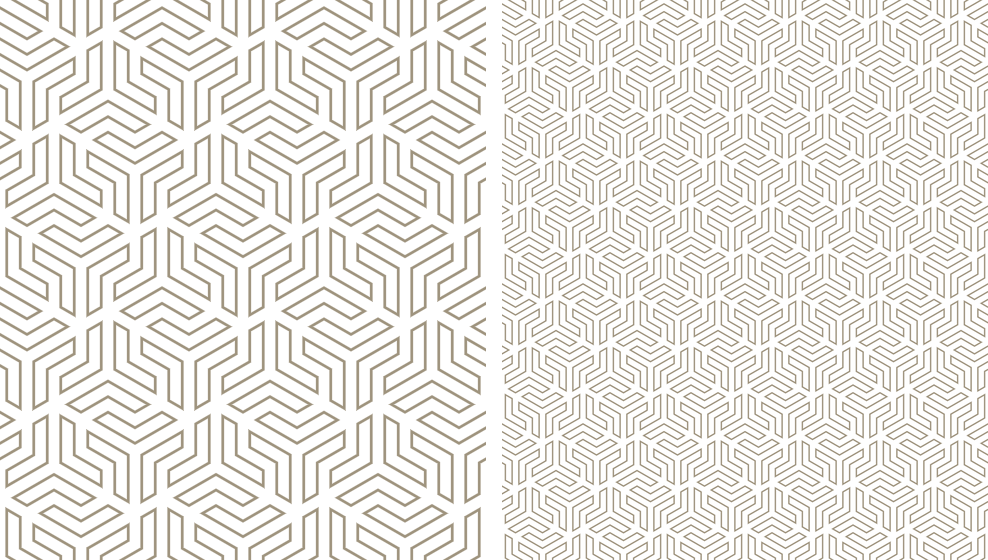
Left: one tile. Right: repeated 2 by 2.
Reproduce this pattern procedurally as a Shadertoy shader.

```glsl
// Seamless lattice of outlined bent bars, grouped in threes and interlocked on a hexagonal grid.

const float COS30 = 0.8660254;
const vec2 REPEATS = vec2(3.0, 2.0);          // whole repeats across and down
const float PERIOD = 12.0;                    // spacing of tripods in a row, in bar widths
const float ROW_SHIFT = 4.0;                  // sideways step from row to row
const float ROW_HEIGHT = 6.0 / COS30;         // three rows make one vertical repeat
const vec2 UP_OFFSET = vec2(6.0, 1.0 / COS30);
const float HALF_LINE = 0.1;
const vec3 PAPER = vec3(1.0);
const vec3 INK = vec3(0.62, 0.575, 0.49);

// Fold the plane into one 60 degree wedge beside the +y axis.
vec2 foldThreeWays(vec2 p) {
    vec2 mirror = vec2(-0.5, COS30);
    p.x = abs(p.x);
    p -= 2.0 * min(dot(p, mirror), 0.0) * mirror;
    return vec2(abs(p.x), p.y);
}

// Signed, sharp-cornered distance to three bent bars around the origin.
float tripod(vec2 p) {
    p = foldThreeWays(p);
    float acrossArm = dot(p, vec2(-0.5, COS30));
    float towardTip = dot(p, vec2(0.5, COS30));
    return max(abs(acrossArm - 1.0) - 0.5, towardTip - 3.5);
}

// Nearest tripod on the sheared lattice; facing is +1 for up, -1 for down.
float tripodLattice(vec2 p, float facing) {
    float nearestRow = round(p.y / ROW_HEIGHT);
    float d = 1e3;
    for (int j = -1; j <= 1; j++) {
        float row = nearestRow + float(j);
        float x = mod(p.x - ROW_SHIFT * row + 0.5 * PERIOD, PERIOD) - 0.5 * PERIOD;
        float y = p.y - ROW_HEIGHT * row;
        d = min(d, tripod(vec2(x, y * facing)));
    }
    return d;
}

void mainImage(out vec4 fragColor, in vec2 fragCoord) {
    // Bar-width units, with whole repeats on both axes
    vec2 extent = REPEATS * vec2(PERIOD, 3.0 * ROW_HEIGHT);
    vec2 p = fragCoord / iResolution.xy * extent;
    float pixel = extent.x / iResolution.x;

    // Two interleaved sets of tripods facing opposite ways
    float d = min(tripodLattice(p, -1.0), tripodLattice(p - UP_OFFSET, 1.0));

    // Outline with a smoothed edge
    float soft = 0.75 * pixel;
    float line = 1.0 - smoothstep(-soft, soft, abs(d) - HALF_LINE);
    fragColor = vec4(mix(PAPER, INK, line), 1.0);
}
```
